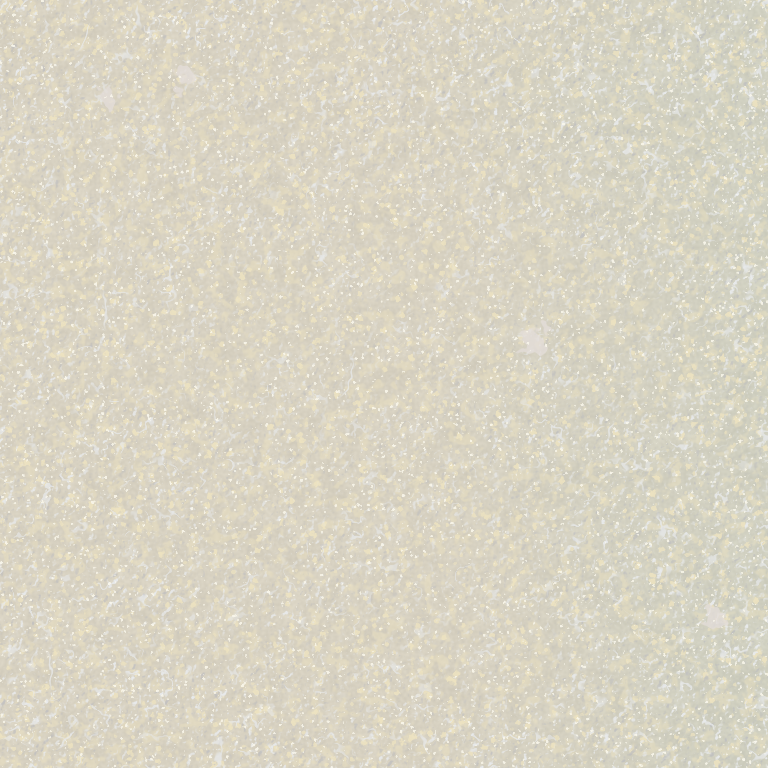
This texture is drawn by a Shadertoy shader. Its source:

```glsl
// Pale cream plaster with fine yellow grains, bluish filaments and shallow pits.
#define WARM vec3(0.843, 0.819, 0.756)
#define COOL vec3(0.812, 0.812, 0.752)
#define YELLOW vec3(0.935, 0.893, 0.755)
#define PALE vec3(0.910, 0.918, 0.925)
#define GLINT vec3(0.985, 0.975, 0.930)
#define SHADE vec3(0.725, 0.728, 0.750)
#define CHIP vec3(0.895, 0.870, 0.855)
#define RELIEF_SCALE 76.0
#define GRAIN_SCALE 88.0
#define SPECK_SCALE 170.0
#define LIGHT_STEP vec2(0.0014, -0.0009)

vec2 hash2(vec2 p) {
    vec3 q = fract(p.xyx * vec3(0.1031, 0.1030, 0.0973));
    q += dot(q, q.yzx + 33.33);
    return fract((q.xx + q.yz) * q.zy);
}

vec2 corner(vec2 cell) {
    float angle = 6.2832 * hash2(cell + 17.0).x;
    return vec2(cos(angle), sin(angle));
}

// Gradient noise, roughly -0.7 to 0.7
float noise(vec2 p) {
    vec2 i = floor(p), f = fract(p);
    vec2 u = f * f * f * (f * (f * 6.0 - 15.0) + 10.0);
    vec2 e = vec2(1.0, 0.0);
    float low = mix(dot(corner(i), f), dot(corner(i + e), f - e), u.x);
    float high = mix(dot(corner(i + e.yx), f - e.yx), dot(corner(i + 1.0), f - 1.0), u.x);
    return mix(low, high, u.y);
}

float height(vec2 p) {
    p *= RELIEF_SCALE;
    return noise(p) + 0.5 * noise(p * 2.1 + 40.0) + 0.2 * noise(p * 4.3 + 80.0);
}

// Ragged scattered grains, one at most per cell
float grains(vec2 p, float density, float largest) {
    vec2 home = floor(p);
    float rag = 0.9 * noise(p * 1.9) + 0.5 * noise(p * 3.7 + 20.0);
    float cover = 0.0;
    for (int y = -1; y <= 1; y++)
    for (int x = -1; x <= 1; x++) {
        vec2 cell = home + vec2(x, y);
        vec2 kind = hash2(cell + 91.0);
        float radius = largest * mix(0.4, 1.0, kind.y * kind.y);
        float d = length(p - cell - hash2(cell)) + rag * radius;
        float grain = 1.0 - smoothstep(radius * 0.55, radius, d);
        cover = max(cover, grain * step(kind.x, density) * mix(0.45, 1.0, kind.y));
    }
    return cover;
}

// Thin broken veins along the zero line of the noise
float filaments(vec2 p, float width) {
    p += 0.35 * vec2(noise(p * 2.3), noise(p * 2.3 + 31.0));
    float line = 1.0 - smoothstep(width * 0.3, width, abs(noise(p)));
    return line * smoothstep(0.05, 0.35, noise(p * 0.9 + 63.0));
}

// Sparse curved scratches
float scratches(vec2 p) {
    float cover = 0.0;
    for (int i = 0; i < 9; i++) {
        vec2 id = vec2(i, 5.0);
        vec2 turn = hash2(id + 30.0);
        float angle = (turn.x - 0.5) * 1.5;
        vec2 q = mat2(cos(angle), sin(angle), -sin(angle), cos(angle)) * (p - hash2(id));
        q.x += (turn.y - 0.5) * 18.0 * q.y * q.y + 0.006 * noise(p * 80.0);
        float span = mix(0.012, 0.035, turn.y);
        cover = max(cover, (1.0 - smoothstep(0.0004, 0.0020, abs(q.x)))
                         * (1.0 - smoothstep(span * 0.4, span, abs(q.y))));
    }
    return cover;
}

// A few ragged chips
float chips(vec2 p) {
    float cover = 0.0;
    float rag = 0.020 * noise(p * 50.0) + 0.010 * noise(p * 130.0);
    for (int i = 0; i < 5; i++) {
        vec2 id = vec2(i, 71.0);
        float radius = mix(0.006, 0.018, hash2(id + 8.0).x);
        float d = length((p - hash2(id)) * vec2(1.0, 0.8)) + rag;
        cover = max(cover, 1.0 - smoothstep(radius - 0.004, radius, d));
    }
    return cover;
}

void mainImage(out vec4 fragColor, in vec2 fragCoord) {
    vec2 p = fragCoord / min(iResolution.x, iResolution.y);
    vec2 uv = fragCoord / iResolution.xy;

    // Broad tone and roughness, calm in the middle
    float broad = noise(p * 4.0 + 9.0);
    float patches = noise(p * 15.0 + 27.0);
    float rough = 0.4 + 0.9 * length(uv - vec2(0.42, 0.5)) + 0.4 * broad + 0.7 * patches;
    rough = clamp(rough, 0.2, 1.0);
    vec3 color = mix(WARM, COOL, smoothstep(0.5, 1.05, uv.x + 0.1 * broad));
    color += 0.015 * patches + 0.025 * noise(p * 38.0) + 0.030 * noise(p * 200.0);

    // Yellow mottling and grains
    float mottle = noise(p * 62.0 + 12.0) + 0.5 * noise(p * 135.0) - 0.25 * patches;
    color = mix(color, YELLOW, 0.42 * smoothstep(0.04, 0.40, mottle));
    color = mix(color, YELLOW, 0.85 * grains(p * GRAIN_SCALE, 0.45, 0.46));

    // Raised surface lit from one side
    float slope = height(p + LIGHT_STEP) - height(p - LIGHT_STEP);
    color = mix(color, SHADE, 0.65 * rough * smoothstep(0.18, 0.65, slope));
    color = mix(color, PALE, 0.95 * rough * smoothstep(0.16, 0.55, -slope));

    // Filaments, scars and bright specks
    color = mix(color, PALE, 0.75 * rough * filaments(p * 50.0 + 3.0, 0.11));
    color = mix(color, CHIP, 0.75 * chips(p));
    color = mix(color, PALE, 0.70 * scratches(p));
    color = mix(color, GLINT, 0.85 * grains(p * SPECK_SCALE + 50.0, 0.24, 0.40));

    fragColor = vec4(color, 1.0);
}
```
